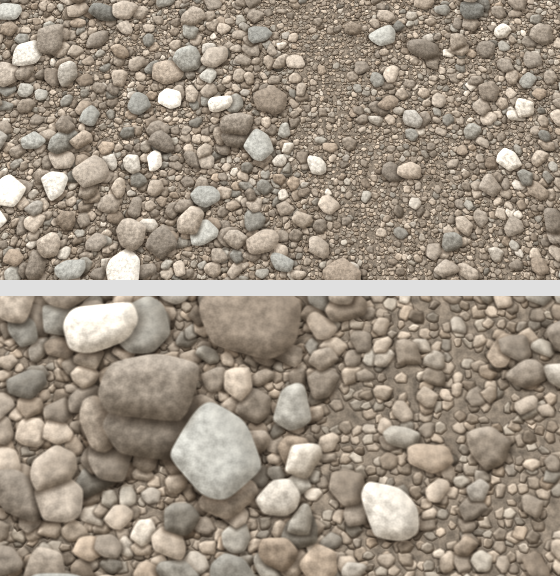
Top: the whole. Bottom: its middle third, enlarged.
Give the GLSL for this texture, as a Shadertoy shader.

```glsl
// A bank of crushed stone: angular grey-brown rocks lying over fine soil.
// Layers of jittered cells are painted from grit up to large rocks; each rock
// is a rounded polygon with bevelled light and a soft contact shadow.

const float TAU = 6.2832;
const int LAYERS = 5;
const int SIDES = 7;
const float GRIT_SIZE = 0.015;
const float SIZE_GROWTH = 1.6;

const vec3 SOIL = vec3(0.61, 0.555, 0.49);
const vec3 WARM_GREY = vec3(0.735, 0.69, 0.635);
const vec3 BROWN = vec3(0.66, 0.595, 0.525);
const vec3 COOL_GREY = vec3(0.68, 0.675, 0.645);
const vec3 PALE = vec3(0.90, 0.875, 0.83);
const vec3 SHADE_TINT = vec3(0.46, 0.42, 0.37);
const vec3 SHADOW_TINT = vec3(0.36, 0.32, 0.28);
const vec3 LIGHT = vec3(-0.263, 0.613, 0.745);

vec2 hash2(vec2 p) {
    vec3 v = fract(vec3(p.xyx) * vec3(0.1031, 0.1030, 0.0973));
    v += dot(v, v.yzx + 33.33);
    return fract((v.xx + v.yz) * v.zy);
}

float cornerSlope(vec2 corner, vec2 offset) {
    float a = TAU * hash2(corner).x;
    return dot(vec2(cos(a), sin(a)), offset);
}

// Gradient noise, about -0.7 to 0.7
float noise(vec2 p) {
    vec2 i = floor(p), f = fract(p);
    vec2 u = f * f * f * (f * (f * 6.0 - 15.0) + 10.0);
    vec2 e = vec2(1.0, 0.0);
    float low = mix(cornerSlope(i, f), cornerSlope(i + e, f - e), u.x);
    float high = mix(cornerSlope(i + e.yx, f - e.yx), cornerSlope(i + 1.0, f - 1.0), u.x);
    return mix(low, high, u.y);
}

float fbm(vec2 p) {
    return noise(p) + 0.5 * noise(p * 2.1 + 7.7) + 0.25 * noise(p * 4.3 + 3.1);
}

// How much bare soil shows: a central band, a mixed right side, a top patch
float soilAmount(vec2 p) {
    float wobble = 0.22 * noise(p * 4.0) + 0.1 * noise(p * 11.0);
    float band = smoothstep(0.36, 0.08, abs(p.x - 1.42 + 0.18 * p.y + wobble));
    float side = 0.5 * smoothstep(1.1, 1.5, p.x + wobble);
    float patchDist = length((p - vec2(0.45, 1.0)) * vec2(1.0, 1.3));
    float topPatch = 0.75 * smoothstep(0.3, 0.08, patchDist + wobble);
    return max(max(band, side), topPatch);
}

// Rounded polygon fitted to an ellipse: x = distance, yz = outward normal
vec3 rockShape(vec2 q, vec2 seed, float axis, float width) {
    const float sharpness = 15.0;
    float total = 0.0;
    vec2 normal = vec2(0.0);
    for (int k = 0; k < SIDES; k++) {
        vec2 r = hash2(seed + 7.31 * float(k) + 3.7);
        float a = axis + TAU * (float(k) + 0.7 * r.x) / float(SIDES);
        vec2 n = vec2(cos(a), sin(a));
        float reach = length(vec2(cos(a - axis), width * sin(a - axis)));
        float w = exp(sharpness * (dot(q, n) - reach * mix(0.75, 1.0, r.y)));
        total += w;
        normal += n * w;
    }
    return vec3(log(total) / sharpness, normal / total);
}

vec3 rockColour(vec2 pick, float soilMix) {
    vec3 c = mix(WARM_GREY, BROWN, smoothstep(0.5, 0.8, pick.x));
    c = mix(c, COOL_GREY, step(0.76, pick.x));
    c = mix(c, PALE, step(0.93, pick.x));
    return mix(c, SOIL * 1.1, soilMix) * mix(0.84, 1.18, pick.y);
}

// Paints one rock and its contact shadow over the colour below
vec3 paintRock(vec3 below, vec2 q, vec2 id, float soilMix, float grain, float edge) {
    vec2 form = hash2(id + 17.3);
    vec2 tilt = hash2(id + 41.7) - 0.5;
    vec3 shape = rockShape(q, id, form.x * TAU, mix(0.55, 0.95, form.y));
    float d = shape.x;

    float under = 0.5 - 0.5 * q.y / max(length(q), 0.01);
    float shadow = smoothstep(0.28, -0.05, d) * mix(0.25, 0.85, under);
    below *= mix(vec3(1.0), SHADOW_TINT, shadow);

    float bevel = smoothstep(-0.5, 0.0, d);
    vec3 n = normalize(vec3(shape.yz * bevel * 0.75 + tilt * 0.6 + grain * 0.22, 1.0));
    vec3 lit = mix(SHADE_TINT, vec3(1.2), max(dot(n, LIGHT), 0.0));
    vec3 rock = rockColour(hash2(id + 63.1), soilMix) * lit * (1.0 + 0.16 * grain);
    return mix(below, rock, smoothstep(edge, -edge, d));
}

// Scatters one size of rock; fewer lie where soil is bare
vec3 paintLayer(vec3 colour, vec2 p, float layer, float grain, float blur) {
    float size = GRIT_SIZE * pow(SIZE_GROWTH, layer);
    float level = layer / float(LAYERS - 1);
    vec2 cell = floor(p / size);
    for (int j = -1; j <= 1; j++)
    for (int i = -1; i <= 1; i++) {
        vec2 home = cell + vec2(i, j);
        vec2 id = home + 137.0 * (layer + 1.0);
        vec2 centre = (home + 0.5 + 0.6 * (hash2(id) - 0.5)) * size;
        vec2 chance = hash2(id + 89.9);
        float radius = size * mix(0.5, 0.8, chance.y);
        vec2 q = (p - centre) / radius;
        if (dot(q, q) > 2.4) continue;
        float odds = mix(mix(0.8, 0.32, level), 0.75 * exp(-0.9 * layer), soilAmount(centre));
        if (chance.x < odds)
            colour = paintRock(colour, q, id, 0.6 * (1.0 - level), grain, blur / radius);
    }
    return colour;
}

void mainImage(out vec4 fragColor, in vec2 fragCoord) {
    vec2 uv = fragCoord / iResolution.y;
    // Slight perspective: rocks shrink toward the top
    float depth = 1.0 + 0.2 * uv.y;
    vec2 p = vec2((uv.x - 1.0) * depth + 1.0, uv.y * depth);
    float blur = max(0.8 / iResolution.y, 0.002);

    float grain = fbm(p * 75.0);
    vec3 colour = SOIL * (0.95 + 0.3 * grain + 0.12 * noise(p * 9.0));
    for (int layer = 0; layer < LAYERS; layer++)
        colour = paintLayer(colour, p, float(layer), grain, blur);

    fragColor = vec4(clamp(colour, 0.0, 1.0), 1.0);
}
```
